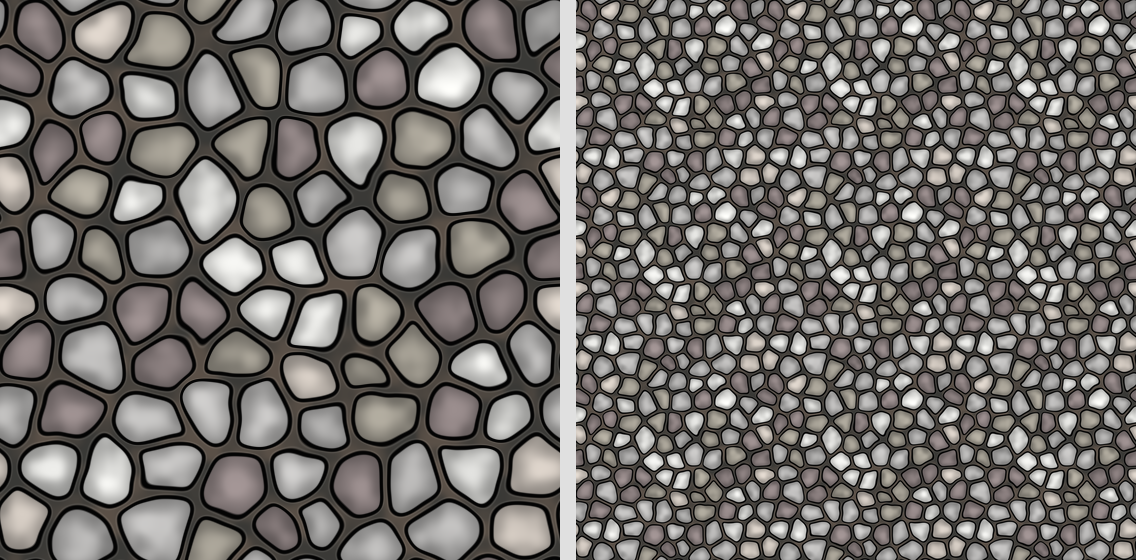
Left: one tile. Right: repeated 3 by 3.
Reproduce this texture procedurally as a WebGL 1 fragment shader.

```glsl
precision highp float;
// Seamless cobblestone paving: rounded, inked stones set in dark grout.

uniform vec2 u_resolution;

// Layout, in units of the canvas
const vec2 GRID = vec2(9.0, 10.0);    // stones per side; rows must be even
const float JITTER = 0.66;            // scatter of stones, in cells
const float ROUNDING = 0.0075;        // softness of stone corners
const float GAP = 0.0040;             // half the grout width
const float LINE = 0.0068;            // ink outline width
const float WOBBLE = 0.016;           // waviness of the outlines
const float WOBBLE_FREQ = 17.0;       // whole number, so it wraps
const float DOME_DEPTH = 0.046;       // depth at which a stone is brightest
const float RIM_LIGHT = 0.83;
const float TOP_LIGHT = 1.21;

// Colours
const vec3 INK = vec3(0.012, 0.012, 0.012);
const vec3 GROUT_DARK = vec3(0.225, 0.222, 0.210);
const vec3 GROUT_LIGHT = vec3(0.355, 0.315, 0.280);
const vec3 MAUVE = vec3(0.500, 0.458, 0.458);
const vec3 GRAY = vec3(0.632, 0.628, 0.624);
const vec3 TAUPE = vec3(0.568, 0.550, 0.510);
const vec3 PALE = vec3(0.775, 0.775, 0.765);
const vec3 CREAM = vec3(0.715, 0.685, 0.655);

float hash(vec2 p) {
  return fract(sin(dot(p, vec2(127.1, 311.7))) * 43758.5453);
}

// Value noise that wraps after a whole number of cells.
float noise(vec2 uv, float freq, float seed) {
  vec2 p = uv * freq;
  vec2 i = floor(p);
  vec2 f = fract(p);
  f = f * f * f * (f * (f * 6.0 - 15.0) + 10.0);
  vec2 lo = mod(i, freq) + seed;
  vec2 hi = mod(i + 1.0, freq) + seed;
  return mix(mix(hash(lo), hash(vec2(hi.x, lo.y)), f.x),
             mix(hash(vec2(lo.x, hi.y)), hash(hi), f.x), f.y);
}

// Centre of the stone in a cell; odd rows are shifted like brickwork.
vec2 stoneCentre(vec2 cell) {
  vec2 id = mod(cell, GRID);
  vec2 scatter = vec2(hash(id + 3.7), hash(id + 41.3)) - 0.5;
  float shift = 0.5 * mod(id.y, 2.0) - 0.25;
  return (cell + 0.5 + vec2(shift, 0.0) + JITTER * scatter) / GRID;
}

vec2 nearestCell(vec2 p) {
  vec2 home = floor(p * GRID);
  vec2 best = home;
  float bestDist = 9.0;
  for (int y = -2; y <= 2; y++) {
    for (int x = -2; x <= 2; x++) {
      vec2 cell = home + vec2(float(x), float(y));
      float dist = distance(p, stoneCentre(cell));
      if (dist < bestDist) { bestDist = dist; best = cell; }
    }
  }
  return best;
}

// x: depth inside the cell with rounded corners, y: its slope.
vec2 stoneDepth(vec2 p, vec2 cell) {
  vec2 own = stoneCentre(cell) - p;
  float total = 0.0;
  vec2 slope = vec2(0.0);
  for (int y = -2; y <= 2; y++) {
    for (int x = -2; x <= 2; x++) {
      if (x == 0 && y == 0) continue;
      vec2 other = stoneCentre(cell + vec2(float(x), float(y))) - p;
      vec2 normal = normalize(other - own);
      float weight = exp(-dot(0.5 * (own + other), normal) / ROUNDING);
      total += weight;
      slope += weight * normal;
    }
  }
  return vec2(-ROUNDING * log(total), length(slope) / total);
}

vec3 stoneColour(vec2 id) {
  float pick = hash(id + 17.9);
  vec3 colour = MAUVE;
  colour = mix(colour, GRAY, step(0.27, pick));
  colour = mix(colour, TAUPE, step(0.56, pick));
  colour = mix(colour, PALE, step(0.72, pick));
  colour = mix(colour, CREAM, step(0.90, pick));
  return colour * mix(0.95, 1.05, hash(id + 71.1));
}

void main() {
  vec2 uv = gl_FragCoord.xy / u_resolution;
  float pixel = 1.0 / min(u_resolution.x, u_resolution.y);

  // Wavy stone shapes
  vec2 wave = vec2(noise(uv, WOBBLE_FREQ, 5.3), noise(uv, WOBBLE_FREQ, 57.7)) - 0.5;
  vec2 p = uv + WOBBLE * wave;
  vec2 cell = nearestCell(p);
  vec2 depth = stoneDepth(p, cell);
  float edge = (depth.x - GAP - 0.5 * LINE) / max(depth.y, 0.35);

  // Domed stone with cloudy shading
  float cloud = noise(uv, 31.0, 23.1) - 0.5;
  float dome = smoothstep(GAP, DOME_DEPTH, depth.x + 0.014 * cloud);
  vec3 stone = stoneColour(mod(cell, GRID)) * mix(RIM_LIGHT, TOP_LIGHT, dome);
  stone *= 1.0 + 0.09 * cloud;

  // Mottled grout with a faint hairline beside the ink
  float mottle = 0.6 * noise(uv, 14.0, 83.9) + 0.4 * noise(uv, 37.0, 11.3);
  vec3 grout = mix(GROUT_DARK, GROUT_LIGHT, smoothstep(0.2, 0.85, mottle));
  float hairline = abs(edge + 0.5 * LINE + 0.0016);
  grout += 0.06 * (1.0 - smoothstep(0.0, 0.0008 + pixel, hairline));

  vec3 colour = mix(grout, stone, smoothstep(-pixel, pixel, edge));
  float ink = 1.0 - smoothstep(-pixel, pixel, abs(edge) - 0.5 * LINE);
  gl_FragColor = vec4(mix(colour, INK, ink), 1.0);
}
```
